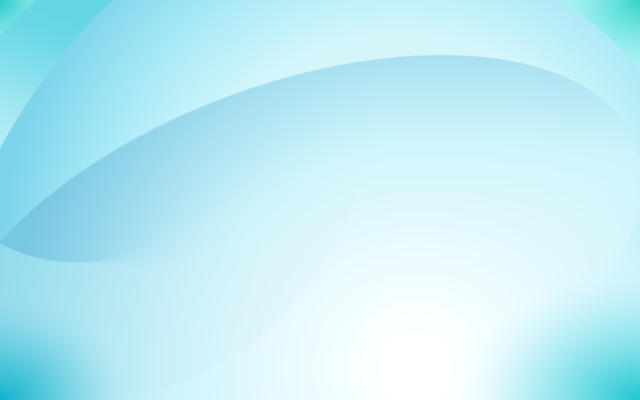
Reproduce this background procedurally as a Shadertoy shader.

```glsl
const vec2 CANVAS = vec2(1.6, 1.0);
const vec3 WHITE = vec3(0.985, 0.995, 1.0);

// Antialiased coverage of a signed distance
float coverage(float dist, float width) {
    return clamp(0.5 - dist / width, 0.0, 1.0);
}

float circle(vec2 p, vec2 center, float radius) {
    return length(p - center) - radius;
}

// Tilted ellipse touching its apex from below: a*u*u + b*u*v + c*v*v = v
float tiltedEllipse(vec2 p, vec2 apex, vec3 k) {
    float u = p.x - apex.x;
    float v = apex.y - p.y;
    float f = k.x * u * u + k.y * u * v + k.z * v * v - v;
    vec2 slope = vec2(2.0 * k.x * u + k.y * v, k.y * u + 2.0 * k.z * v - 1.0);
    return f / max(length(slope), 0.05);
}

// Three colours joined at the given stops
vec3 ramp(float t, vec3 stops, vec3 near, vec3 middle, vec3 far) {
    float first = clamp((t - stops.x) / (stops.y - stops.x), 0.0, 1.0);
    float second = clamp((t - stops.y) / (stops.z - stops.y), 0.0, 1.0);
    return mix(mix(near, middle, first), far, second);
}

vec3 addGlow(vec3 color, vec2 p, vec2 corner, vec2 size, vec3 tint) {
    float d = length((p - corner) / size);
    return mix(color, tint, pow(max(1.0 - d, 0.0), 1.5));
}

// Bright floor around a low focus
vec3 floorColor(vec2 p) {
    float d = length(p - vec2(1.04, 0.08));
    return ramp(d, vec3(0.08, 0.6, 1.08), WHITE,
                vec3(0.80, 0.945, 0.975), vec3(0.57, 0.855, 0.92));
}

vec3 skyColor(vec2 p) {
    float d = length(p - vec2(1.0, 0.35));
    return ramp(d, vec3(0.56, 0.78, 1.0), vec3(0.83, 0.965, 0.985),
                vec3(0.66, 0.915, 0.965), vec3(0.49, 0.83, 0.92));
}

vec3 leafColor(vec2 p) {
    vec2 offset = p - vec2(1.05, 0.1);
    offset.x *= offset.x > 0.0 ? 0.4 : 1.0;
    return ramp(length(offset), vec3(0.08, 0.55, 1.03), WHITE,
                vec3(0.81, 0.96, 0.985), vec3(0.47, 0.78, 0.89));
}

// Underside of the leaf, sharp at its tip and dissolving to the right
float belowLeaf(vec2 p, float pixel) {
    float u = min(p.x - 0.198, 0.4);
    float edge = 0.344 + u * u * (0.98 - 1.1 * u);
    float width = mix(pixel, 0.5, smoothstep(0.2, 0.75, p.x));
    return smoothstep(0.0, 1.0, coverage(p.y - edge, width));
}

void mainImage(out vec4 fragColor, in vec2 fragCoord) {
    vec2 p = fragCoord / iResolution.xy * CANVAS;
    float pixel = 1.5 / iResolution.y;

    // Leaf over sky
    float leaf = tiltedEllipse(p, vec2(1.104, 0.8625), vec3(0.4366, 0.598, 1.114));
    vec3 color = mix(skyColor(p), leafColor(p), coverage(leaf, pixel));

    // Floor with a faint curved sheen
    vec3 ground = floorColor(p);
    float sheen = coverage(circle(p, vec2(0.2, 0.72), 0.72), pixel);
    ground += 0.012 * (1.0 - sheen) * smoothstep(0.12, 0.4, p.x);
    color = mix(color, ground, belowLeaf(p, pixel));

    // Upper left bands
    vec3 band = mix(vec3(0.70, 0.925, 0.96), vec3(0.40, 0.84, 0.90),
                    smoothstep(0.62, 1.02, p.y + 0.3 * p.x));
    float bandEdge = circle(p, vec2(1.36, -0.109), 1.547);
    float upperLeft = step(0.5, p.y) * step(p.x, 0.5);
    color = mix(color, band, upperLeft * coverage(-bandEdge, pixel));

    vec3 tip = addGlow(vec3(0.57, 0.92, 0.94), p, vec2(0.0, 1.0),
                       vec2(0.12), vec3(0.16, 0.79, 0.78));
    float tipEdge = circle(p, vec2(1.144, -0.144), 1.556);
    color = mix(color, tip, upperLeft * coverage(-tipEdge, pixel));

    // Upper right corner
    vec3 cap = addGlow(vec3(0.69, 0.955, 0.96), p, CANVAS,
                       vec2(0.22, 0.19), vec3(0.20, 0.83, 0.79));
    float capEdge = circle(p, vec2(0.823, 0.151), 1.03);
    float upperRight = step(0.7, p.y) * step(1.3, p.x);
    color = mix(color, cap, upperRight * coverage(-capEdge, pixel));

    // Lower corner glows
    color = addGlow(color, p, vec2(0.0), vec2(0.33, 0.26), vec3(0.06, 0.70, 0.80));
    color = addGlow(color, p, vec2(CANVAS.x, 0.0), vec2(0.46, 0.32), vec3(0.12, 0.78, 0.83));

    fragColor = vec4(clamp(color, 0.0, 1.0), 1.0);
}
```
